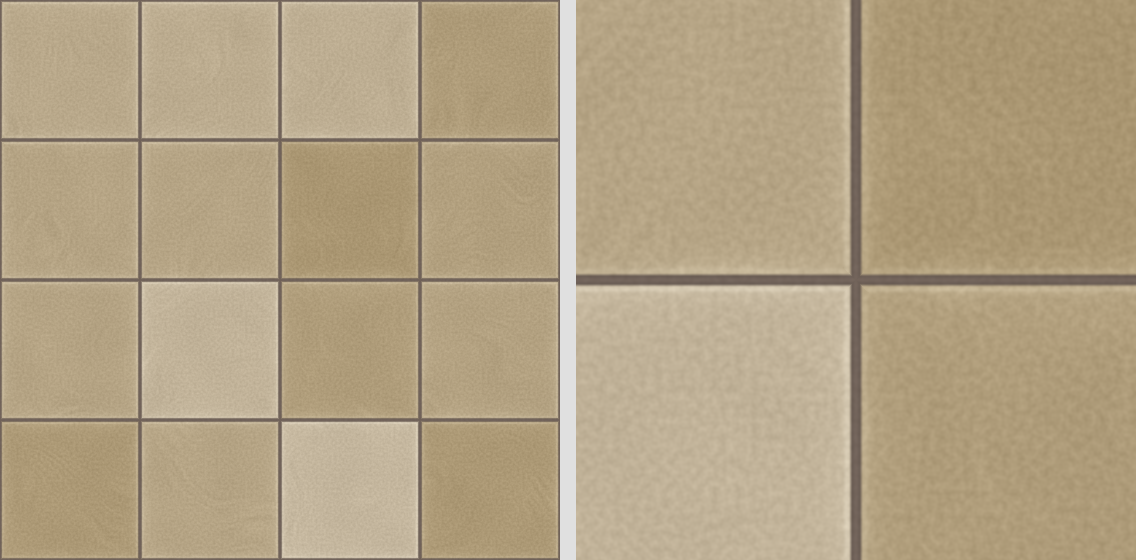
Left: the whole. Right: its middle third, enlarged.
A Shadertoy shader for this texture:

```glsl
// Four by four matte sandstone-coloured tiles with pale rims and dark grout.

const float TILES = 4.0;            // repeats across and down
const float GROUT_HALF = 0.0125;    // half line width, in tile units
const float GROUT_SOFT = 0.004;     // softness of the grout edge
const float RIM_WIDTH = 0.035;      // falloff of the pale rim
const float RIM_GAIN = 0.065;
const float LIP_GAIN = 0.05;        // thin highlight beside the grout
const float GRAIN_SCALE = 52.0;     // grain cells per tile
const float GRAIN_GAIN = 0.045;
const float STREAK_GAIN = 0.035;
const float CLOUD_GAIN = 0.018;

const vec3 DARK_GLAZE = vec3(0.662, 0.584, 0.438);
const vec3 PALE_GLAZE = vec3(0.775, 0.722, 0.630);
const vec3 GROUT = vec3(0.435, 0.380, 0.345);

// Glaze lightness: one group per row from the bottom, left to right.
const mat4 TONE = mat4(
    0.12, 0.42, 0.92, 0.10,
    0.40, 0.83, 0.20, 0.34,
    0.40, 0.42, 0.05, 0.28,
    0.54, 0.64, 0.70, 0.18);

vec2 hash2(vec2 p) {
    vec3 q = fract(p.xyx * vec3(0.1031, 0.1030, 0.0973));
    q += dot(q, q.yzx + 33.33);
    return fract((q.xx + q.yz) * q.zy);
}

float cornerSlope(vec2 cell, vec2 offset) {
    float angle = 6.28318 * hash2(cell).x;
    return dot(vec2(cos(angle), sin(angle)), offset);
}

float gradientNoise(vec2 p) {
    vec2 i = floor(p), f = p - i;
    vec2 u = f * f * f * (f * (f * 6.0 - 15.0) + 10.0);
    vec2 e = vec2(1.0, 0.0);
    float low = mix(cornerSlope(i, f), cornerSlope(i + e, f - e), u.x);
    float high = mix(cornerSlope(i + e.yx, f - e.yx),
                     cornerSlope(i + e.xx, f - e.xx), u.x);
    return mix(low, high, u.y);
}

// Faint curved brush marks, turned differently on each tile.
float brushStreaks(vec2 p, vec2 seed) {
    float angle = 6.28318 * hash2(seed + 7.0).y;
    float c = cos(angle), s = sin(angle);
    vec2 bend = vec2(gradientNoise(p * 2.0 + seed),
                     gradientNoise(p * 2.0 + seed + 31.0));
    vec2 q = mat2(c, s, -s, c) * (p + 0.45 * bend);
    float patches = smoothstep(-0.15, 0.4, gradientNoise(p * 2.5 + seed + 57.0));
    return gradientNoise(q * vec2(3.0, 26.0) + seed) * patches;
}

void mainImage(out vec4 fragColor, in vec2 fragCoord) {
    vec2 p = fragCoord / iResolution.xy * TILES;
    vec2 id = floor(p), local = fract(p);
    vec2 seed = 90.0 * hash2(id + 3.0) + 20.0;
    float pixel = TILES / min(iResolution.x, iResolution.y);

    // Distance from the nearest grout centre line.
    vec2 toEdge = min(local, 1.0 - local);
    float edge = min(toEdge.x, toEdge.y);
    float inside = edge - GROUT_HALF;

    // Glaze with clouds, brush marks and fine grain.
    vec3 glaze = mix(DARK_GLAZE, PALE_GLAZE, TONE[int(id.y)][int(id.x)]);
    float grain = gradientNoise(p * GRAIN_SCALE + 11.0)
                + 0.5 * gradientNoise(p * GRAIN_SCALE * 1.9 + 43.0);
    float relief = GRAIN_GAIN * grain
                 + STREAK_GAIN * brushStreaks(local, seed)
                 + CLOUD_GAIN * gradientNoise(local * 3.0 + seed);
    glaze += relief;

    // Pale worn rim with a thin bright lip, strongest at the top and right.
    float rim = exp(-max(inside, 0.0) / RIM_WIDTH);
    float wear = 0.85 + 0.5 * gradientNoise(p * 6.0 + 71.0);
    float lip = exp(-pow((inside - 0.010) / 0.007, 2.0));
    float lit = 0.5 + 0.5 * step(1.0, local.x + local.y);
    glaze += vec3(0.9, 1.0, 1.1) * (RIM_GAIN * rim * wear + LIP_GAIN * lip * lit);

    // Grout, slightly darker along its sides.
    vec3 grout = GROUT * (1.04 - 0.12 * smoothstep(0.0, GROUT_HALF, edge));
    grout += 0.4 * GRAIN_GAIN * grain;

    float blur = GROUT_SOFT + 0.5 * pixel;
    vec3 color = mix(grout, glaze, smoothstep(-blur, blur, inside));
    fragColor = vec4(clamp(color, 0.0, 1.0), 1.0);
}
```
